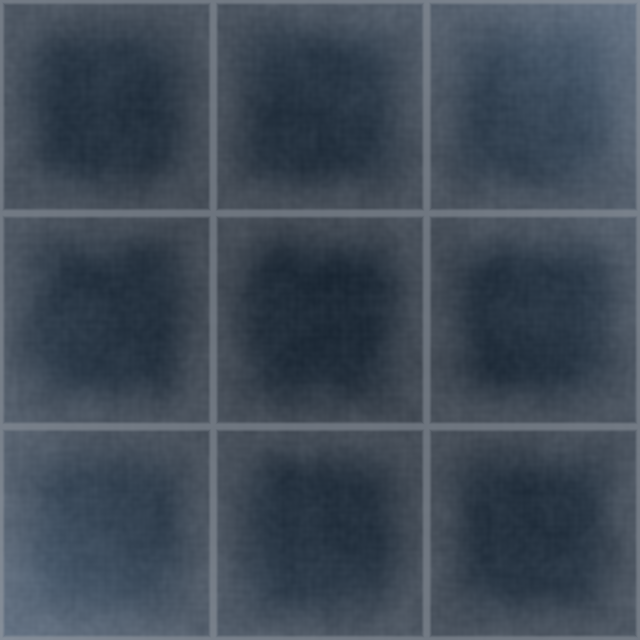
This pattern is drawn by a three.js fragment shader. Its source:

```glsl
// Dark slate-blue tiles, three by three, with soft pale joints and hazy worn edges.
// A superellipse distance fades each tile to its rim, a broad sheen lightens the
// outer tiles and one diagonal, and layered gradient noise mottles the surface.

varying vec2 vUv;

const float TILES = 3.0;
const float BODY_LEVEL = 0.125;
const float RIM_LEVEL = 0.270;
const float JOINT_LEVEL = 0.460;
const vec3 BODY_TINT = vec3(0.0, 0.048, 0.098);
const vec3 RIM_TINT = vec3(0.0, 0.030, 0.068);
const vec3 SHEEN_TINT = vec3(0.0, 0.120, 0.260);
const float SHEEN_RADIAL = 0.073;
const float SHEEN_DIAGONAL = 0.079;
const float RIM_SHEEN = 0.60;
const float HAZE_START = 0.21;       // from tile centre, in tile widths
const float HAZE_END = 0.50;
const float HAZE_WOBBLE = 0.07;
const float JOINT_CORE = 0.0025;     // half widths, in canvas units
const float JOINT_FADE = 0.0095;
const float JOINT_OPACITY = 0.80;
const float MOTTLE_SCALE = 15.0;
const float MOTTLE_DEPTH = 0.060;
const float GRAIN_SCALE = 75.0;
const float GRAIN_DEPTH = 0.024;
const float WEAVE_DEPTH = 0.010;

// Random unit gradient for a lattice corner
vec2 cornerGradient(vec2 cell) {
  vec3 h = fract(cell.xyx * vec3(0.1031, 0.1030, 0.0973));
  h += dot(h, h.yzx + 33.33);
  float angle = 6.28318 * fract((h.x + h.y) * h.z);
  return vec2(cos(angle), sin(angle));
}

float gradientNoise(vec2 p) {
  vec2 cell = floor(p);
  vec2 f = fract(p);
  vec2 u = f * f * f * (f * (f * 6.0 - 15.0) + 10.0);
  vec2 e = vec2(1.0, 0.0);
  float a = dot(cornerGradient(cell), f);
  float b = dot(cornerGradient(cell + e.xy), f - e.xy);
  float c = dot(cornerGradient(cell + e.yx), f - e.yx);
  float d = dot(cornerGradient(cell + e.xx), f - e.xx);
  return mix(mix(a, b, u.x), mix(c, d, u.x), u.y);
}

float layeredNoise(vec2 p) {
  float sum = 0.0;
  float amplitude = 0.5;
  for (int i = 0; i < 4; i++) {
    sum += amplitude * gradientNoise(p);
    p = mat2(1.6, 1.2, -1.2, 1.6) * p + 17.3;
    amplitude *= 0.5;
  }
  return sum;
}

// Broad light: dark in the middle, brightest at two opposite corners
float sheenAt(vec2 uv) {
  vec2 p = uv * 2.0 - 1.0;
  return SHEEN_RADIAL * dot(p, p) + SHEEN_DIAGONAL * p.x * p.y;
}

// 0 in the tile body, 1 at its rim
float rimHaze(vec2 local, vec2 uv) {
  vec2 q = local * local;
  float reach = sqrt(sqrt(dot(q, q)));
  reach += HAZE_WOBBLE * layeredNoise(uv * 10.0 + 41.0);
  return smoothstep(HAZE_START, HAZE_END, reach);
}

// Mottle, fine grain and a faint crossed weave
float surfaceWear(vec2 uv) {
  float mottle = layeredNoise(uv * MOTTLE_SCALE + 5.0);
  float grain = gradientNoise(uv * GRAIN_SCALE + 90.0);
  float weave = gradientNoise(uv * vec2(12.0, 150.0) + 23.0)
              + gradientNoise(uv * vec2(150.0, 12.0) + 67.0);
  return MOTTLE_DEPTH * mottle + GRAIN_DEPTH * grain + WEAVE_DEPTH * weave;
}

void main() {
  vec2 local = fract(vUv * TILES) - 0.5;
  float sheen = sheenAt(vUv);
  float haze = rimHaze(local, vUv);

  // Tile face
  float level = mix(BODY_LEVEL + sheen, RIM_LEVEL + RIM_SHEEN * sheen, haze);
  level += surfaceWear(vUv);
  vec3 color = level + mix(BODY_TINT, RIM_TINT, haze) + SHEEN_TINT * sheen;

  // Joints, with half a joint along the canvas border
  vec2 toJoint = (0.5 - abs(local)) / TILES;
  float jointDistance = min(toJoint.x, toJoint.y);
  float joint = 1.0 - smoothstep(JOINT_CORE, JOINT_FADE, jointDistance);
  vec3 jointColor = JOINT_LEVEL + RIM_TINT + 0.4 * sheen;
  color = mix(color, jointColor, JOINT_OPACITY * joint);

  gl_FragColor = vec4(color, 1.0);
}
```
